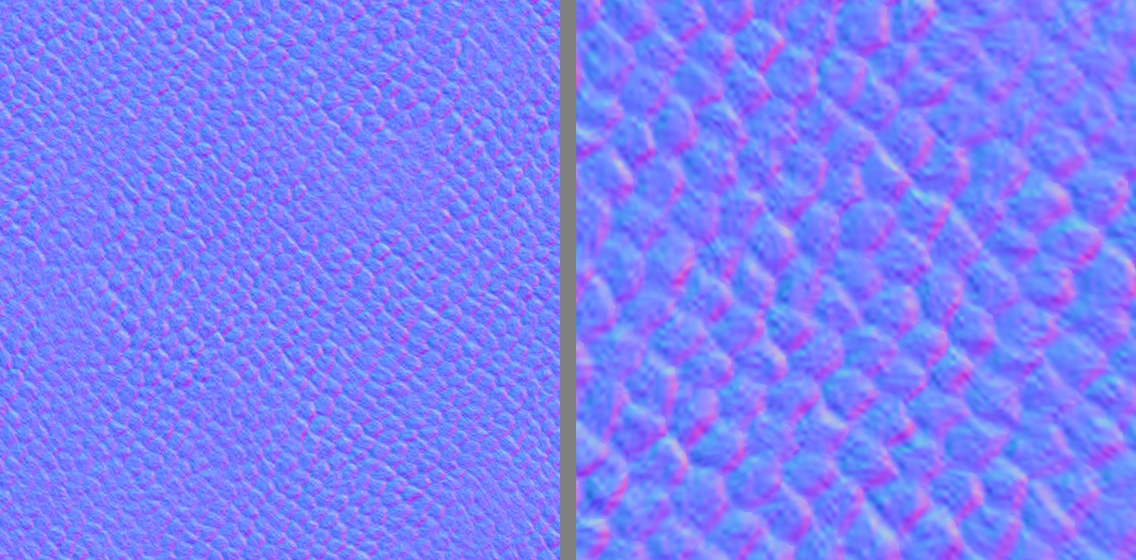
Left: the whole. Right: its middle third, enlarged.
Give the GLSL for this texture map, as a WebGL 1 fragment shader.

```glsl
precision highp float;
// Tangent-space normal map of reptile skin: a warped, jittered oblique lattice
// of Voronoi scales. Each scale rises gently to the right and drops steeply at
// its right-hand edges; wrinkles and worn patches vary the relief.

uniform vec2 u_resolution;

const float SCALE_SIZE = 0.030;            // scale spacing, in canvas units
const vec2 AXIS_A = vec2(0.71, -0.70);     // lattice axes, in scale units
const vec2 AXIS_B = vec2(0.43, 0.90);
const float JITTER = 0.38;
const float WARP_FREQ = 3.5;
const float WARP_AMOUNT = 0.05;
const float WOBBLE = 0.16;                 // small bends of the edges
const float DROP_SLOPE = 0.68;             // steep side of an edge
const float DROP_WIDTH = 0.135;
const float RISE_SLOPE = 0.18;             // soft side of an edge
const float RISE_WIDTH = 0.14;
const float EDGE_FOCUS = 9.0;              // how strongly the nearest edge wins
const float VERTICAL_LEAN = 0.76;
const vec2 TILT = vec2(-0.13, 0.0);
const float DOME = 0.24;
const float WRINKLE = 0.17;
const float WRINKLE_FREQ = 3.0;            // per scale
const float WORN_RELIEF = 0.62;
const float DRIFT = 0.04;

float hash(vec2 p) {
  return fract(sin(dot(p, vec2(127.1, 311.7))) * 43758.5453);
}

float noise(vec2 p) {
  vec2 i = floor(p), f = fract(p);
  f = f * f * (3.0 - 2.0 * f);
  return mix(mix(hash(i), hash(i + vec2(1, 0)), f.x),
             mix(hash(i + vec2(0, 1)), hash(i + vec2(1, 1)), f.x), f.y);
}

vec2 noise2(vec2 p) {
  return vec2(noise(p), noise(p + vec2(37.3, 91.7))) - 0.5;
}

// Centre of the scale with lattice index id, in scale units
vec2 scaleCentre(vec2 id) {
  vec2 offset = vec2(hash(id), hash(id + vec2(19.7, 53.1))) - 0.5;
  return mat2(AXIS_A, AXIS_B) * (id + 0.5 + JITTER * offset);
}

vec2 latticeIndex(vec2 q) {
  float det = AXIS_A.x * AXIS_B.y - AXIS_A.y * AXIS_B.x;
  return floor(vec2(AXIS_B.y * q.x - AXIS_B.x * q.y,
                    AXIS_A.x * q.y - AXIS_A.y * q.x) / det);
}

float bell(float x) {
  return exp(-x * x);
}

// Normal lean across an edge; s is the signed distance, negative on the high side
float edgeProfile(float s) {
  return DROP_SLOPE * bell((s + 0.07) / DROP_WIDTH)
       - RISE_SLOPE * bell((s - 0.22) / RISE_WIDTH);
}

// Lean of the surface normal caused by the scales
vec2 scaleLean(vec2 q) {
  vec2 cell = latticeIndex(q), nearest = cell;
  float best = 100.0;
  for (int j = -1; j <= 1; j++) {
    for (int i = -1; i <= 1; i++) {
      vec2 id = cell + vec2(float(i), float(j));
      vec2 r = scaleCentre(id) - q;
      if (dot(r, r) < best) { best = dot(r, r); nearest = id; }
    }
  }

  // Blend the profiles of all edges, favouring the closest
  vec2 centre = scaleCentre(nearest), lean = vec2(0.0);
  float total = 0.0, border = 1.0;
  for (int j = -1; j <= 1; j++) {
    for (int i = -1; i <= 1; i++) {
      if (i == 0 && j == 0) continue;
      vec2 other = scaleCentre(nearest + vec2(float(i), float(j)));
      vec2 dir = normalize(other - centre);
      float d = dot(0.5 * (centre + other) - q, dir);
      float side = dir.x < 0.0 ? -1.0 : 1.0;
      float weight = exp(-EDGE_FOCUS * d);
      float facing = smoothstep(0.0, 0.7, abs(dir.x));
      lean += weight * facing * side * dir * edgeProfile(-d * side);
      total += weight;
      border = min(border, d);
    }
  }
  float height = mix(0.6, 1.3, hash(nearest + 7.7));
  vec2 dome = DOME * (q - centre) * smoothstep(0.0, 0.2, border);
  float strength = mix(0.7, 1.3, noise(q * 0.9 + 23.0));
  return strength * lean * vec2(1.0, VERTICAL_LEAN) / total + height * dome + TILT;
}

float wrinkleHeight(vec2 q) {
  return noise(q * WRINKLE_FREQ) + 0.5 * noise(q * WRINKLE_FREQ * 2.3 + 5.0);
}

vec2 wrinkleLean(vec2 q) {
  const float STEP = 0.06;
  float h = wrinkleHeight(q);
  return (h - vec2(wrinkleHeight(q + vec2(STEP, 0.0)),
                   wrinkleHeight(q + vec2(0.0, STEP)))) / (STEP * WRINKLE_FREQ);
}

void main() {
  vec2 p = gl_FragCoord.xy / u_resolution.y;
  vec2 q = (p + WARP_AMOUNT * noise2(p * WARP_FREQ)) / SCALE_SIZE;
  q += 0.3 * noise2(p * 17.0);
  q += WOBBLE * noise2(q * 1.9);

  float relief = mix(WORN_RELIEF, 1.0, smoothstep(0.15, 0.5, noise(p * 8.0 + 3.0)));
  vec2 lean = relief * scaleLean(q) + WRINKLE * wrinkleLean(q);
  lean += DRIFT * noise2(p * 9.0 + 11.0);

  // Encode the unit normal as a colour
  vec3 normal = vec3(lean, sqrt(max(1.0 - dot(lean, lean), 0.2)));
  gl_FragColor = vec4(0.5 + 0.5 * normalize(normal), 1.0);
}
```
